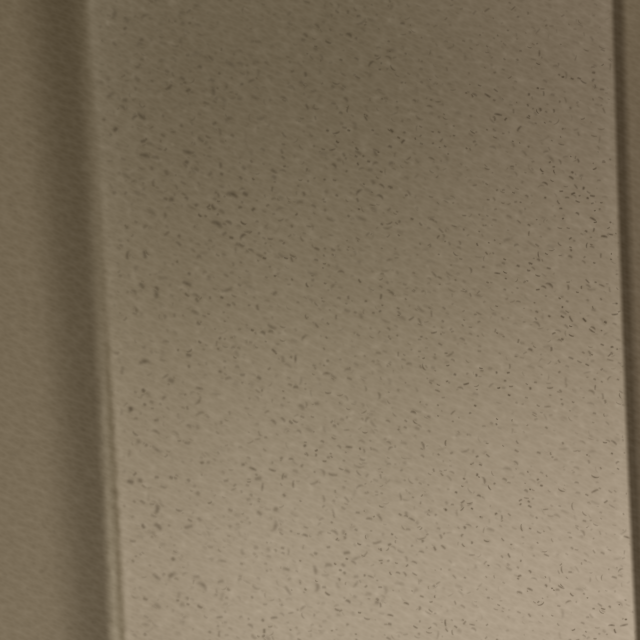
A WebGL 1 fragment shader for this texture:

```glsl
precision highp float;
uniform vec2 u_resolution;

vec2 hash2(vec2 p) {
  vec3 q = fract(p.xyx * vec3(0.1031, 0.1030, 0.0973));
  q += dot(q, q.yzx + 33.33);
  return fract((q.xx + q.yz) * q.zy);
}

float segmentDistance(vec2 p, vec2 halfAxis) {
  float along = clamp(dot(p, halfAxis) / dot(halfAxis, halfAxis), -1.0, 1.0);
  return length(p - halfAxis * along);
}

// Short, slightly bent fibres, one per cell, mostly leaning down to the right
float flecks(vec2 uv, float cells, float seed, float density, float blur) {
  vec2 p = uv * cells;
  vec2 cell = floor(p);
  float ink = 0.0;
  for (int j = -1; j <= 1; j++) {
    for (int i = -1; i <= 1; i++) {
      vec2 id = cell + vec2(float(i), float(j));
      vec2 place = hash2(id + seed);
      vec2 kind = hash2(id + seed + 57.0);
      vec2 shape = hash2(id + seed + 113.0);
      float turn = kind.x - 0.5;
      float angle = -0.45 + turn * (1.0 + 7.0 * turn * turn);
      vec2 axis = vec2(cos(angle), sin(angle));
      vec2 d = p - id - place;
      float along = dot(d, axis);
      d += vec2(-axis.y, axis.x) * along * along * (shape.y - 0.5) * 2.0;
      float reach = mix(0.03, 0.3, shape.x * shape.x);
      float t = segmentDistance(d, axis * reach) / (blur * mix(0.75, 1.25, shape.y));
      float fade = 1.0 - 0.45 * smoothstep(0.0, 0.4, abs(along));
      ink = max(ink, exp(-t * t) * fade * step(kind.y, density) * mix(0.15, 1.0, place.x));
    }
  }
  return ink;
}

// Fine cellular mottling, centred near zero
float mottle(vec2 p) {
  vec2 cell = floor(p);
  float nearest = 1.0;
  for (int j = -1; j <= 1; j++) {
    for (int i = -1; i <= 1; i++) {
      vec2 id = cell + vec2(float(i), float(j));
      nearest = min(nearest, length(p - id - hash2(id)));
    }
  }
  return nearest - 0.45;
}

float band(float x, float centre, float width) {
  float t = (x - centre) / width;
  return exp(-t * t);
}

void main() {
  vec2 uv = gl_FragCoord.xy / u_resolution;
  float drop = 1.0 - uv.y;
  float rough = mottle(uv * vec2(70.0, 45.0));
  float left = uv.x - (0.137 + 0.072 * drop - 0.012 * drop * drop) - 0.003 * rough;
  float right = uv.x - (0.958 + 0.024 * drop + 0.013 * drop * drop);

  // Face of the panel, lit from below and from the right
  vec3 face = mix(vec3(0.425, 0.38, 0.302), vec3(0.53, 0.48, 0.394), smoothstep(0.05, 0.65, drop));
  face = mix(face, vec3(0.66, 0.604, 0.52), smoothstep(0.42, 1.0, drop));
  face += vec3(0.05, 0.042, 0.047) * smoothstep(0.5, 0.98, uv.x) * (1.0 - 0.5 * drop);
  face -= 0.05 * (1.0 - smoothstep(0.17, 0.48, uv.x)) * drop;
  face += 0.028 * band(left, 0.0, 0.07) * (1.0 - drop);

  // Side strip fading into the groove
  vec3 side = mix(vec3(0.425, 0.376, 0.295), vec3(0.49, 0.438, 0.355), drop);
  vec3 shade = mix(vec3(0.335, 0.292, 0.22), vec3(0.395, 0.35, 0.278), drop);
  side = mix(side, shade, smoothstep(-0.125, -0.045, left));
  float ledge = smoothstep(mix(-0.03, -0.034, drop), mix(0.0, -0.016, drop), left);
  side += vec3(0.12, 0.116, 0.104) * ledge * (0.35 + 0.85 * drop);
  vec3 color = mix(side, face, smoothstep(-0.012, 0.006, left));

  // Worn rim and thin crease along the left edge
  float wear = 0.55 + 0.25 * sin(uv.y * 83.0 + 2.0 * sin(uv.y * 31.0)) + 0.2 * sin(uv.y * 197.0);
  color += 0.04 * wear * band(left, -0.017, 0.006) * smoothstep(0.4, 0.8, drop);
  color -= (0.045 + 0.03 * wear) * band(left, -0.005, 0.005) * smoothstep(0.2, 0.8, drop);
  color += 0.02 * wear * band(left, 0.007, 0.007);

  // Fibres sharpen and shrink towards the right
  float onFace = smoothstep(0.0, 0.02, left) * (1.0 - smoothstep(-0.008, 0.0, right));
  float focus = smoothstep(0.2, 0.85, uv.x);
  float blur = mix(0.15, 0.105, focus);
  float dark = flecks(uv, 44.0, 3.0, 0.36, blur) * mix(0.85, 0.45, focus);
  dark = max(dark, flecks(uv + 0.37, 60.0, 19.0, 0.42, blur) * mix(0.65, 1.0, focus));
  dark = max(dark, flecks(uv + 0.71, 78.0, 41.0, 0.4, blur * 1.1) * mix(0.35, 0.9, focus));
  float pale = flecks(uv + 0.53, 50.0, 71.0, 0.5, 0.18);
  float patches = 0.8 + 0.3 * sin(uv.x * 17.0 + 2.0 * sin(uv.y * 11.0)) * sin(uv.y * 19.0 + uv.x * 5.0);
  float strength = mix(0.2, 1.0, onFace) * patches * smoothstep(-0.3, 0.25, drop);
  color *= 1.0 - vec3(0.32, 0.34, 0.37) * dark * strength;
  color += 0.025 * pale * mix(0.3, 1.0, onFace);

  // Dark seam and the brown strip beyond it
  vec3 beyond = mix(vec3(0.43, 0.378, 0.3), vec3(0.40, 0.345, 0.275), drop);
  color = mix(color, beyond, smoothstep(0.004, 0.02, right));
  color += 0.012 * band(right, -0.012, 0.008);
  float seam = smoothstep(-0.006, 0.004, right) * (1.0 - smoothstep(0.008, 0.024, right));
  color = mix(color, vec3(0.26, 0.217, 0.158), seam * 0.85);

  // Soft slanted grain
  vec2 slant = vec2(uv.x - 0.45 * uv.y, uv.y + 0.45 * uv.x);
  color += 0.034 * mottle(slant * vec2(45.0, 115.0));
  color += 0.018 * mottle(slant * vec2(110.0, 190.0) + 17.0);

  gl_FragColor = vec4(clamp(color, 0.0, 1.0), 1.0);
}
```
